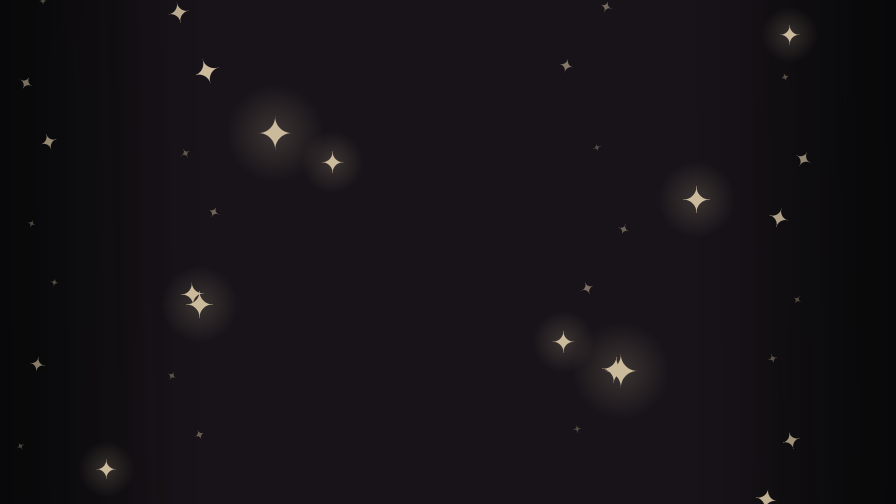
Reproduce this background procedurally as a Shadertoy shader.

```glsl
// Lengths are in canvas heights, measured from the centre
const vec3 NIGHT = vec3(0.093, 0.074, 0.095);
const vec3 EDGE_DARK = vec3(0.033, 0.033, 0.038);
const vec3 CREAM = vec3(0.80, 0.73, 0.61);

const float SHADE_START = 0.50;    // share of the half width
const float STREAK_FREQ = 36.0;
const float STREAK_AMOUNT = 0.05;

const int SMALL_COUNT = 28;
const float SMALL_MIN = 0.0075;
const float SMALL_MAX = 0.027;
const float SMALL_TILT = 1.2;      // range of rotation in radians
const float FULL_BRIGHT_SIZE = 0.022;
const float CLEAR_CENTRE = 0.17;   // share of the half width left empty

const vec2 INNER_ANCHOR = vec2(-0.343, 0.236);
const vec2 INNER_STEP = vec2(0.114, -0.058);
const vec2 OUTER_ANCHOR = vec2(0.493, 0.104);
const vec2 OUTER_STEP = vec2(0.185, 0.327);
const vec2 INNER_SIZES = vec2(0.033, 0.021);
const vec2 OUTER_SIZES = vec2(0.026, 0.019);
const float HALO_SCALE = 2.95;     // halo radius per star radius
const float HALO_ALPHA = 0.20;

float hash(float n) {
    return fract(sin(n * 127.1 + 3.7) * 4375.85);
}

// One-dimensional gradient noise
float gradientNoise(float x) {
    float cell = floor(x);
    float f = x - cell;
    float a = (hash(cell) * 2.0 - 1.0) * f;
    float b = (hash(cell + 1.0) * 2.0 - 1.0) * (f - 1.0);
    return mix(a, b, f * f * f * (f * (f * 6.0 - 15.0) + 10.0));
}

vec2 rotate(vec2 p, float angle) {
    float c = cos(angle), s = sin(angle);
    return vec2(c * p.x - s * p.y, s * p.x + c * p.y);
}

// Four-pointed star bounded by four concave quarter circles
float starDistance(vec2 p, float radius) {
    p = abs(p);
    float arc = radius - length(p - radius);
    return max(arc, max(p.x, p.y) - radius);
}

float starMask(vec2 p, float radius, float pixel) {
    return clamp(0.5 - starDistance(p, radius) / pixel, 0.0, 1.0);
}

void mainImage(out vec4 fragColor, in vec2 fragCoord) {
    float pixel = 1.0 / iResolution.y;
    vec2 p = (fragCoord - 0.5 * iResolution.xy) * pixel;
    float halfWidth = 0.5 * iResolution.x * pixel;

    // Night sky darkening to the sides in faint vertical streaks
    float side = abs(p.x) / halfWidth;
    side += STREAK_AMOUNT * gradientNoise(p.x * STREAK_FREQ + p.y * 0.6);
    vec3 color = mix(NIGHT, EDGE_DARK, smoothstep(SHADE_START, 1.0, side));

    // Small tilted stars, denser towards the sides
    for (int i = 0; i < SMALL_COUNT; i++) {
        float n = float(i) + 1.0;
        vec2 spread = fract(n * vec2(0.7549, 0.5698) + 0.3);
        float flip = mod(n, 2.0) * 2.0 - 1.0;
        float reach = mix(CLEAR_CENTRE, 1.0, pow(spread.x, 0.75));
        vec2 centre = vec2(flip * reach * halfWidth, spread.y - 0.5);
        float size = mix(SMALL_MIN, SMALL_MAX, pow(fract(n * 0.618), 2.5));
        float tilt = (hash(n) - 0.5) * SMALL_TILT;
        float alpha = min(size / FULL_BRIGHT_SIZE, 1.0);
        float mask = starMask(rotate(p - centre, tilt), size, pixel);
        color = mix(color, CREAM, alpha * mask);
    }

    // Glowing pairs, repeated by a half turn about the centre
    for (int i = 0; i < 8; i++) {
        bool inner = (i & 2) == 0;
        int k = i & 1;
        vec2 centre = inner ? INNER_ANCHOR + float(k) * INNER_STEP
                            : OUTER_ANCHOR + float(k) * OUTER_STEP;
        float size = inner ? INNER_SIZES[k] : OUTER_SIZES[k];
        vec2 q = p - (i < 4 ? centre : -centre);
        float halo = max(1.0 - length(q) / (size * HALO_SCALE), 0.0);
        color = mix(color, CREAM, HALO_ALPHA * halo);
        color = mix(color, CREAM, starMask(q, size, pixel));
    }

    fragColor = vec4(color, 1.0);
}
```
